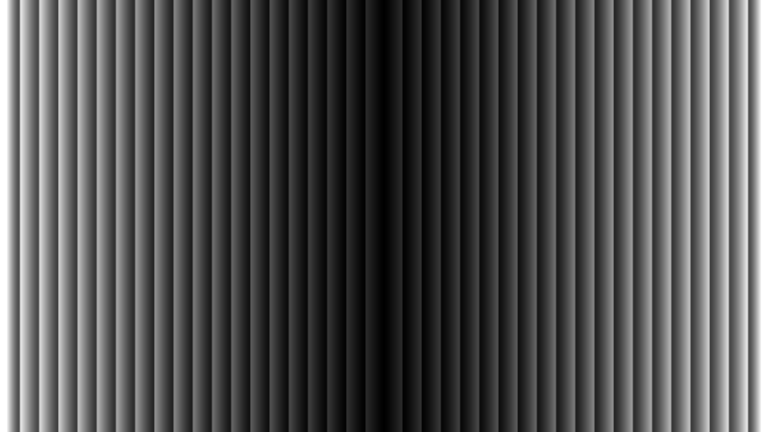
A Shadertoy shader for this pattern:

```glsl
// Mirrored vertical fluted-glass ribs, white at the sides and black at the centre.

const float RIBS_PER_HALF = 20.0;   // ribs from the centre to each side
const float CREST_POS = 0.90;       // brightest place across a rib
const float RIB_CURVE = 1.25;       // falloff from crest to valley
const float CREST_NEAR = 0.15;      // crest light at the centre
const float CREST_GAIN = 0.81;      // crest light gained toward the sides
const float CREST_POWER = 1.3;
const float VALLEY_GAIN = 0.31;     // valley light gained toward the sides
const float VALLEY_POWER = 1.5;
const float SIDE_GLOW = 0.35;       // extra light at the outer sides
const vec3 TINT = vec3(1.0);

// Light across one rib: a slow rise to the crest, then a soft, steep drop.
float ribProfile(float across, float edgeBlur, float isOuter) {
    float rise = pow(min(across / CREST_POS, 1.0), RIB_CURVE);
    float drop = 1.0 - smoothstep(CREST_POS, 1.0 + edgeBlur, across);
    return rise * mix(drop, 1.0, isOuter);
}

void mainImage(out vec4 fragColor, in vec2 fragCoord) {
    // Distance from the centre line: 0 in the middle, 1 at either side
    float dist = abs(2.0 * fragCoord.x / iResolution.x - 1.0);
    float edgeBlur = RIBS_PER_HALF / iResolution.x;

    // Repeat the ribs outward
    float ribCoord = dist * RIBS_PER_HALF;
    float across = fract(ribCoord);
    float isOuter = step(RIBS_PER_HALF - 1.0, floor(ribCoord));

    // Blend between the valley and crest gradients
    float valley = VALLEY_GAIN * pow(dist, VALLEY_POWER);
    float crest = CREST_NEAR + CREST_GAIN * pow(dist, CREST_POWER);
    float light = mix(valley, crest, ribProfile(across, edgeBlur, isOuter));

    // Brighten the outermost rib
    light += SIDE_GLOW * smoothstep(0.95, 1.0, dist);

    fragColor = vec4(TINT * clamp(light, 0.0, 1.0), 1.0);
}
```
